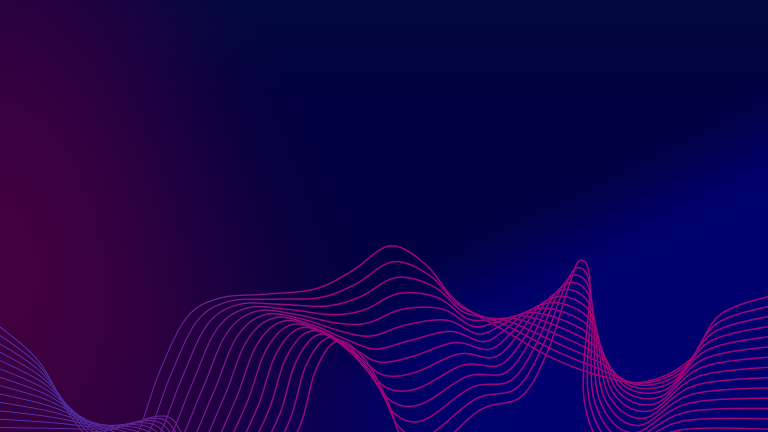
A Shadertoy shader for this background:

```glsl
// A ribbon of thin glowing lines over a dark violet-to-blue backdrop.
// Each line is a blend of two Catmull-Rom splines, the outer and inner rims;
// the backdrop is a soft red ellipse and a slanted blue gradient.

const vec3 NAVY        = vec3(0.005, 0.0, 0.25);
const vec3 DEEP_BLUE   = vec3(0.0, 0.0, 0.43);
const vec3 WINE        = vec3(0.26, 0.0, 0.25);
const vec3 TOP_TINT    = vec3(0.0, 0.03, 0.0);
const vec3 LINE_BLUE   = vec3(0.27, 0.25, 0.74);
const vec3 LINE_PURPLE = vec3(0.44, 0.15, 0.62);
const vec3 LINE_PINK   = vec3(0.62, 0.01, 0.47);

const vec2  WINE_CENTER  = vec2(0.0, 0.38);
const float WINE_RADIUS  = 0.78;
const vec2  SLOPE_ANCHOR = vec2(0.995, 0.444);
const float SLOPE        = 0.488;
const float SLOPE_BLUR   = 0.30;

const int   LINES      = 14;
const int   STEPS      = 7;       // segments per spline span
const int   KNOTS      = 23;
const float THIN       = 0.0010;  // half widths, in canvas heights
const float THICK      = 0.0018;
const float CULL_MARGIN = 0.05;

// Rim knots, in canvas heights
const vec2 OUTER[KNOTS] = vec2[KNOTS](
    vec2(-.069, .294), vec2(.081, .174), vec2(.157, .046), vec2(.231, -.037),
    vec2(.296, -.032), vec2(.324, .009), vec2(.370, .141), vec2(.433, .266),
    vec2(.509, .310), vec2(.613, .319), vec2(.729, .331), vec2(.815, .373),
    vec2(.903, .431), vec2(.984, .389), vec2(1.042, .317), vec2(1.088, .280),
    vec2(1.157, .241), vec2(1.273, .174), vec2(1.389, .130), vec2(1.493, .116),
    vec2(1.597, .167), vec2(1.671, .275), vec2(1.829, .326));
const vec2 INNER[KNOTS] = vec2[KNOTS](
    vec2(-.093, -.012), vec2(.116, -.005), vec2(.255, .005), vec2(.382, .037),
    vec2(.440, -.023), vec2(.590, -.134), vec2(.688, .0), vec2(.731, .144),
    vec2(.782, .211), vec2(.845, .167), vec2(.896, .074), vec2(.933, -.019),
    vec2(.995, -.046), vec2(1.111, .051), vec2(1.208, .083), vec2(1.269, .190),
    vec2(1.315, .333), vec2(1.343, .398), vec2(1.366, .340), vec2(1.352, .074),
    vec2(1.424, -.053), vec2(1.574, .005), vec2(1.829, .005));

vec2 catmullRom(vec2 a, vec2 b, vec2 c, vec2 d, float t) {
    return b + 0.5 * t * (c - a + t * (2.0 * a - 5.0 * b + 4.0 * c - d
             + t * (3.0 * (b - c) + d - a)));
}

float segmentDistance(vec2 p, vec2 a, vec2 b) {
    vec2 ap = p - a, ab = b - a;
    return length(ap - ab * clamp(dot(ap, ab) / max(dot(ab, ab), 1e-8), 0.0, 1.0));
}

// Distance to the nearest line of the ribbon
float ribbonDistance(vec2 p) {
    float nearest = 1.0;
    for (int i = 0; i < KNOTS - 1; i++) {
        int before = max(i - 1, 0), next = i + 1, after = min(i + 2, KNOTS - 1);

        // Skip spans whose bounds lie far from the point
        vec2 low  = min(min(OUTER[i], OUTER[next]), min(INNER[i], INNER[next])) - CULL_MARGIN;
        vec2 high = max(max(OUTER[i], OUTER[next]), max(INNER[i], INNER[next])) + CULL_MARGIN;
        if (any(lessThan(p, low)) || any(greaterThan(p, high))) continue;

        vec2 outerA = OUTER[i], innerA = INNER[i];
        for (int s = 1; s <= STEPS; s++) {
            float t = float(s) / float(STEPS);
            vec2 outerB = catmullRom(OUTER[before], OUTER[i], OUTER[next], OUTER[after], t);
            vec2 innerB = catmullRom(INNER[before], INNER[i], INNER[next], INNER[after], t);
            for (int k = 0; k < LINES; k++) {
                float blend = float(k) / float(LINES - 1);
                nearest = min(nearest, segmentDistance(p,
                    mix(outerA, innerA, blend), mix(outerB, innerB, blend)));
            }
            outerA = outerB;
            innerA = innerB;
        }
    }
    return nearest;
}

vec3 backdrop(vec2 p) {
    // Blue below the slanted edge, fading out to the left
    float depth = SLOPE * (p.x - SLOPE_ANCHOR.x) + SLOPE_ANCHOR.y - p.y;
    float blue = smoothstep(-0.03, SLOPE_BLUR, depth) * smoothstep(0.35, 1.2, p.x);
    vec3 color = mix(NAVY, DEEP_BLUE, blue);

    // Wine glow at the left edge, wider near the bottom
    vec2 offset = (p - WINE_CENTER) * vec2(0.72 + 0.4 * p.y, 0.55);
    float wine = 1.0 - smoothstep(0.0, WINE_RADIUS, length(offset));
    color = mix(color, vec3(WINE.r, WINE.g, max(WINE.b, color.b)), wine);

    return color + TOP_TINT * smoothstep(0.75, 1.0, p.y) * smoothstep(0.1, 0.6, p.x);
}

void mainImage(out vec4 fragColor, in vec2 fragCoord) {
    vec2 p = fragCoord / iResolution.y;
    float pixel = 1.0 / iResolution.y;

    // Lines grow thicker and pinker to the right
    vec3 lineColor = mix(LINE_BLUE, LINE_PURPLE, smoothstep(0.0, 0.4, p.x));
    lineColor = mix(lineColor, LINE_PINK, smoothstep(0.3, 0.85, p.x));
    float halfWidth = mix(THIN, THICK, smoothstep(0.2, 0.8, p.x));
    float coverage = clamp(0.5 + (halfWidth - ribbonDistance(p)) / pixel, 0.0, 1.0);

    fragColor = vec4(mix(backdrop(p), lineColor, coverage), 1.0);
}
```
